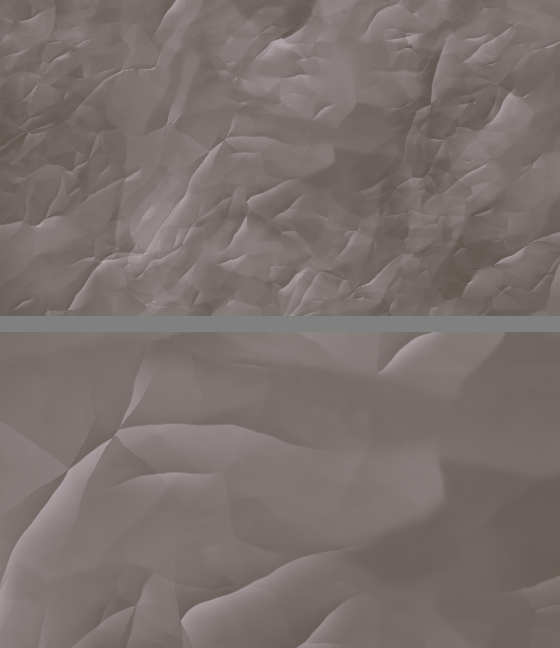
Top: the whole. Bottom: its middle third, enlarged.
Write a WebGL 1 fragment shader that draws this texture.

```glsl
precision highp float;
// Crumpled warm grey paper lit from the upper left.
// Warped, slanted Voronoi cells at three sizes act as tilted facets. Each cell
// holds one open fold line, and short tapered creases break out along borders.
uniform vec2 u_resolution;

const vec3 SHADOW_PAPER = vec3(0.42, 0.38, 0.36);
const vec3 LIT_PAPER = vec3(0.57, 0.53, 0.53);
const vec2 LIGHT_DIR = vec2(-0.6, 0.8);

float hash(vec2 p) {
  return fract(sin(dot(p, vec2(127.1, 311.7))) * 43758.545);
}

vec2 hash2(vec2 p) {
  return vec2(hash(p), hash(p + vec2(37.2, 17.9)));
}

float noise(vec2 p) {
  vec2 cell = floor(p);
  vec2 f = fract(p);
  f = f * f * (3.0 - 2.0 * f);
  float bottom = mix(hash(cell), hash(cell + vec2(1.0, 0.0)), f.x);
  float top = mix(hash(cell + vec2(0.0, 1.0)), hash(cell + 1.0), f.x);
  return mix(bottom, top, f.y);
}

float fbm(vec2 p) {
  float sum = 0.0;
  float weight = 0.5;
  for (int i = 0; i < 4; i++) {
    sum += weight * (noise(p) - 0.5);
    p = p * 2.03 + 11.7;
    weight *= 0.5;
  }
  return sum;
}

vec2 warp(vec2 p, float scale, float amount) {
  vec2 q = p * scale;
  return p + amount * vec2(fbm(q), fbm(q + 43.1));
}

mat2 rotation(float angle) {
  float c = cos(angle);
  float s = sin(angle);
  return mat2(c, s, -s, c);
}

// Lit on one side of a line, shaded on the other, fading with distance.
float foldShade(float d, float softness) {
  return d / (abs(d) + softness) * exp(-3.5 * abs(d));
}

// Brightness offset of one layer: x is facet tilt, y is crease relief.
vec2 crumple(vec2 p, float scale, float angle, float stretch, float seed) {
  mat2 turn = rotation(angle);
  vec2 q = (turn * p) * scale * vec2(stretch, 1.0 / stretch) + seed;
  vec2 light = turn * LIGHT_DIR;
  vec2 base = floor(q);
  vec2 f = q - base;
  float pixel = scale / u_resolution.y;
  float sharpness = mix(9.0, 75.0, smoothstep(0.3, 0.7, noise(q * 0.9 + 5.3)));
  float tiltSum = 0.0;
  float weightSum = 0.0;
  float nearest = 9.0;
  float second = 9.0;
  vec2 toNearest = vec2(0.0);
  vec2 toSecond = vec2(1.0);

  for (int y = -1; y <= 1; y++) {
    for (int x = -1; x <= 1; x++) {
      vec2 offset = vec2(float(x), float(y));
      vec2 id = base + offset;
      vec2 toCentre = offset + 0.03 + 0.94 * hash2(id) - f;
      float d = dot(toCentre, toCentre);
      vec2 slope = 1.3 * (hash2(id + 71.3) - 0.5);
      vec2 foldNormal = rotation(2.2 * (hash(id + 53.1) - 0.5)) * light;
      float fold = foldShade(-dot(toCentre, foldNormal), 0.5 * pixel + 0.02);
      float tilt = 0.9 * (hash(id + 23.7) - 0.5) + dot(slope, toCentre);
      tilt += fold * 0.6 * hash(id + 91.9) + 0.5 * pow(max(fold, 0.0), 6.0);
      float weight = exp(-sharpness * d);
      tiltSum += weight * tilt;
      weightSum += weight;
      if (d < nearest) {
        second = nearest;
        toSecond = toNearest;
        nearest = d;
        toNearest = toCentre;
      } else if (d < second) {
        second = d;
        toSecond = toCentre;
      }
    }
  }

  // Creases follow only borders that face the light, and taper away.
  vec2 across = normalize(toSecond - toNearest + 0.0001);
  float edge = max(dot(0.5 * (toNearest + toSecond), across), 0.0);
  float strength = smoothstep(0.48, 0.85, noise(q * 1.6 + 9.1));
  float width = mix(0.025, 0.12, strength);
  float facing = dot(across, light);
  float relief = facing * abs(facing) * (facing > 0.0 ? 1.4 : 0.6);
  float crease = relief * exp(-edge / width) * smoothstep(0.0, pixel, edge);
  return vec2(tiltSum / max(weightSum, 1e-30), crease * strength);
}

void main() {
  vec2 p = gl_FragCoord.xy / u_resolution.y;
  vec2 bent = warp(warp(p, 2.6, 0.15), 8.0, 0.03);

  // Large sheets, medium folds, then patches of small wrinkles.
  vec2 sheets = crumple(bent, 4.0, 0.5, 1.25, 3.0);
  vec2 folds = crumple(bent + 0.03 * sheets.x, 7.5, 1.0, 1.3, 19.0);
  vec2 wrinkles = crumple(bent + 0.015 * folds.x, 14.0, 0.25, 0.8, 47.0);
  float busy = smoothstep(0.3, 0.7, noise(p * 3.2 + 8.4));

  float tone = 0.47 + 0.07 * fbm(p * 2.2 + 4.0);
  tone += 0.075 * sheets.x + 0.13 * sheets.y;
  tone += mix(0.04, 0.075, busy) * folds.x + 0.13 * folds.y;
  tone += mix(0.012, 0.052, busy) * wrinkles.x + 0.1 * busy * wrinkles.y;

  // Faint fibre grain and a darker left border.
  tone += 0.016 * fbm(p * 80.0);
  tone -= 0.03 * (1.0 - smoothstep(0.0, 0.09, p.x));

  // Shadows level off early, highlights keep their range.
  float shade = tone - 0.47;
  tone = 0.47 + (shade < 0.0 ? shade / (1.0 - 3.0 * shade) : shade);
  float lit = (min(tone, 0.68) - SHADOW_PAPER.r) / (LIT_PAPER.r - SHADOW_PAPER.r);
  gl_FragColor = vec4(mix(SHADOW_PAPER, LIT_PAPER, lit), 1.0);
}
```
